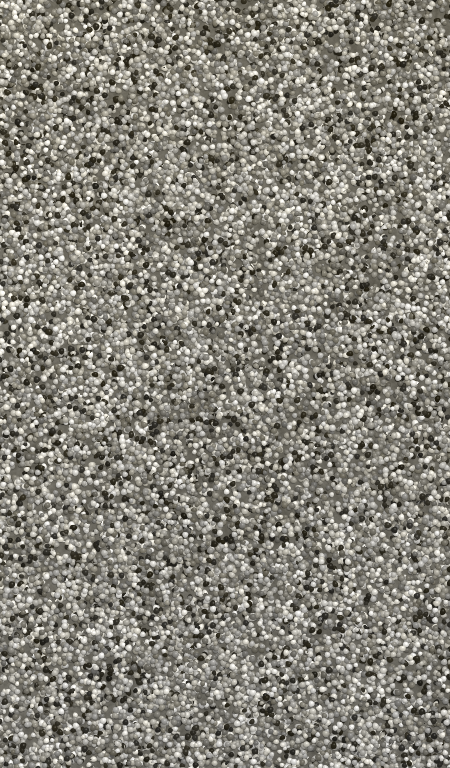
Reproduce this texture procedurally as a Shadertoy shader.

```glsl
const float GRAINS_ACROSS = 80.0;
const int LAYERS = 4;
const vec2 LIGHT_DIR = vec2(0.45, 0.89);
const vec3 WARM_TINT = vec3(0.012, 0.0, -0.038);

vec3 hash3(vec2 cell, float seed) {
    vec3 q = fract(vec3(cell.xyx) * vec3(0.1031, 0.1030, 0.0973) + seed * 0.137);
    q += dot(q, q.yxz + 33.33);
    return fract((q.xxy + q.yzz) * q.zyx);
}

mat2 rotation(float angle) {
    float c = cos(angle), s = sin(angle);
    return mat2(c, s, -s, c);
}

// Layered, warped sines, roughly -1 to 1
float sineNoise(vec2 p) {
    float sum = 0.0, weight = 0.5;
    for (int i = 0; i < 4; i++) {
        p = rotation(1.1) * p * 1.7 + 2.3;
        sum += weight * sin(p.x + 1.4 * sin(p.y)) * cos(p.y + sin(p.x * 0.7));
        weight *= 0.7;
    }
    return sum;
}

// Brightness of a grain: some black, the rest grey to white
float grainTone(float pick, float darkShare) {
    float pale = clamp((pick - darkShare) / (1.0 - darkShare), 0.0, 1.0);
    return pick < darkShare ? 0.15 + 0.5 * pick : mix(0.42, 0.97, pow(pale, 1.1));
}

// Dome shading with a small wet glint; q is 0 at the centre, length 1 at the rim
float shadeGrain(float tone, vec2 q, float gloss) {
    float dome = sqrt(max(1.0 - dot(q, q), 0.0));
    float lit = 0.74 + 0.22 * dome + 0.15 * dot(q, LIGHT_DIR);
    float glint = smoothstep(0.45, 0.0, length(q - LIGHT_DIR * 0.35));
    return tone * lit + glint * gloss;
}

// Paints one jittered sheet of grains over the colour below
vec3 paintGrains(vec3 below, vec2 p, float seed, float presence, float clump, float pixel) {
    mat2 turn = rotation(seed * 0.83 + 0.3);
    vec2 g = turn * p + seed * 17.3 + 200.0;
    vec2 home = floor(g);
    vec3 color = below;
    for (int y = -1; y <= 1; y++) {
        for (int x = -1; x <= 1; x++) {
            vec2 cell = home + vec2(x, y);
            vec3 place = hash3(cell, seed);
            vec3 look = hash3(cell, seed + 5.7);
            if (place.z > presence) continue;

            vec2 offset = (g - cell - 0.1 - 0.8 * place.xy) * turn;
            float radius = mix(0.38, 0.58, look.y);
            vec2 stretch = vec2(1.0 + 0.2 * look.z, 1.0 - 0.12 * look.z);
            mat2 spin = rotation(look.z * 43.0);
            vec2 local = spin * offset / (radius * stretch);
            float wobble = 1.0 + 0.07 * sin(3.0 * atan(local.y, local.x) + look.x * 30.0);
            float dist = length(local) / wobble;

            // Contact shadow on the side away from the light
            float shadowDist = length(offset + LIGHT_DIR * 0.17) / radius;
            color *= 1.0 - 0.24 * smoothstep(1.2, 0.65, shadowDist);

            float tone = grainTone(look.x, 0.14 - 0.07 * clump) + 0.05 * clump;
            float gloss = tone < 0.3 ? 0.22 * look.y : 0.12;
            vec2 facing = offset / radius;
            float value = shadeGrain(tone, facing, gloss);
            vec3 tint = WARM_TINT * mix(0.5, 1.4, look.z);
            float edge = 0.6 * pixel / radius;
            float cover = 1.0 - smoothstep(1.0 - edge, 1.0 + edge, dist);
            color = mix(color, vec3(value) + tint, cover);
        }
    }
    return color;
}

void mainImage(out vec4 fragColor, in vec2 fragCoord) {
    vec2 uv = fragCoord / iResolution.xy;
    vec2 p = fragCoord / iResolution.x * GRAINS_ACROSS;
    float pixel = GRAINS_ACROSS / iResolution.x;

    // Dull binder between the grains
    float clump = sineNoise(p * 0.16);
    float ground = 0.40 + 0.05 * sineNoise(p * 0.9) + 0.03 * clump;
    vec3 color = vec3(ground) + WARM_TINT;

    // Grains, sparser toward the top sheet
    for (int i = 0; i < LAYERS; i++) {
        float presence = 0.56 - 0.05 * float(i) + 0.12 * clump;
        color = paintGrains(color, p, float(i) + 1.0, presence, clump, pixel);
    }

    // Gentle uneven lighting, warmer and brighter at the top and left
    float light = 1.02 + 0.06 * (uv.y - 0.5) - 0.03 * uv.x;
    light += 0.08 * (uv.x - 0.5) * (uv.x - 0.5);
    color = color * light + WARM_TINT * 0.4 * (uv.y - 0.5);
    fragColor = vec4(clamp(color, 0.0, 1.0), 1.0);
}
```
